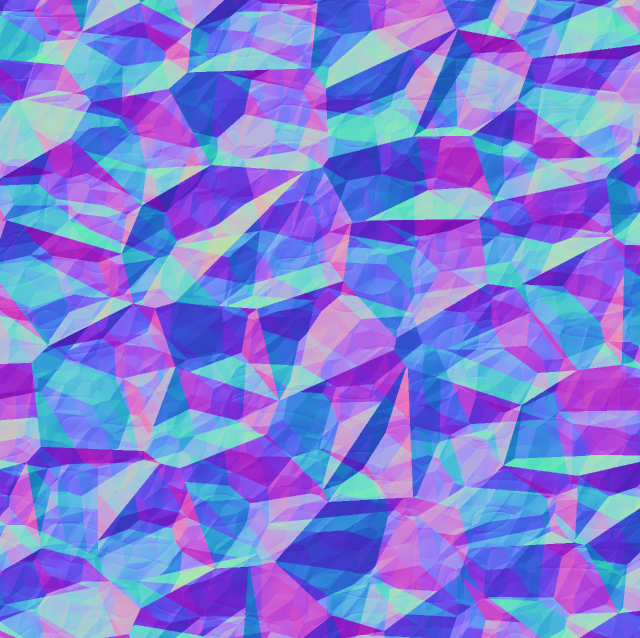
This texture map is drawn by a WebGL 1 fragment shader. Its source:

```glsl
precision highp float;
uniform vec2 u_resolution;

#define BIG_SCALE 6.2
#define MID_SCALE 8.5
#define SMALL_SCALE 19.0
#define BIG_SLOPE 0.88
#define MID_SLOPE 0.46
#define SMALL_SLOPE 0.17
#define CREASE_HEIGHT 0.0007
#define GRAIN_ANGLE 0.3
#define GRAIN_STRETCH vec2(0.88, 1.14)
#define TINT_GAIN 0.96
#define BLUE_BASE 0.47

vec2 hash2(vec2 p) {
  vec3 q = fract(vec3(p.xyx) * vec3(0.1031, 0.1030, 0.0973));
  q += dot(q, q.yzx + 33.33);
  return fract((q.xx + q.yz) * q.zy);
}

float noise(vec2 p) {
  vec2 i = floor(p), f = fract(p);
  f = f * f * (3.0 - 2.0 * f);
  float low = mix(hash2(i).x, hash2(i + vec2(1.0, 0.0)).x, f.x);
  float high = mix(hash2(i + vec2(0.0, 1.0)).x, hash2(i + 1.0).x, f.x);
  return mix(low, high, f.y);
}

vec2 cellSeed(vec2 id) {
  return id + 0.08 + 0.84 * hash2(id);
}

// Gradient of a field of convex polyhedral bumps, one per Voronoi cell
vec2 facetGradient(vec2 p) {
  vec2 cell = floor(p), homeId = cell, home = p;
  float nearest = 9.0;
  for (int y = -1; y <= 1; y++) {
    for (int x = -1; x <= 1; x++) {
      vec2 id = cell + vec2(float(x), float(y));
      vec2 seed = cellSeed(id);
      float d = dot(seed - p, seed - p);
      if (d < nearest) { nearest = d; homeId = id; home = seed; }
    }
  }

  float height = 9.0;
  vec2 gradient = vec2(0.0);
  // Sloping rims along the cell borders
  for (int y = -2; y <= 2; y++) {
    for (int x = -2; x <= 2; x++) {
      vec2 id = homeId + vec2(float(x), float(y));
      vec2 seed = cellSeed(id);
      vec2 span = seed - home;
      if (dot(span, span) > 0.0001) {
        vec2 outward = normalize(span);
        float steep = mix(0.6, 1.5, hash2(homeId * 3.0 + id * 5.0 + 71.0).x);
        float h = steep * dot(0.5 * (home + seed) - p, outward);
        if (h < height) { height = h; gradient = -steep * outward; }
      }
    }
  }
  // Tilted planes cutting the top
  for (int i = 0; i < 4; i++) {
    vec2 key = homeId * 7.0 + float(i) * 13.0 + 151.0;
    vec2 tilt = (hash2(key) - 0.5) * 1.7;
    float h = mix(0.2, 0.5, hash2(key + 37.0).x) + dot(tilt, p - home);
    if (h < height) { height = h; gradient = tilt; }
  }
  return gradient;
}

// Facets stretched along a rotated grain
vec2 layer(vec2 uv, float scale, float turn, vec2 offset) {
  float c = cos(turn), s = sin(turn);
  mat2 grain = mat2(c * GRAIN_STRETCH.x, -s * GRAIN_STRETCH.y,
                    s * GRAIN_STRETCH.x, c * GRAIN_STRETCH.y);
  return facetGradient(grain * uv * scale + offset) * grain;
}

// Fine ridges along noise contours, with soft undulation
float creaseHeight(vec2 uv) {
  vec2 bend = vec2(noise(uv * 9.0), noise(uv * 9.0 + 40.0)) * 1.6;
  float first = abs(noise(uv * vec2(17.0, 23.0) + bend + 20.0) - 0.5);
  float second = abs(noise(uv.yx * vec2(25.0, 18.0) - bend + 90.0) - 0.45);
  float ridges = exp(-first * 17.0) + exp(-second * 15.0);
  return CREASE_HEIGHT * (ridges + 5.0 * noise(uv * 32.0 + 60.0));
}

vec2 creaseGradient(vec2 uv) {
  vec2 e = vec2(0.0015, 0.0);
  float h = creaseHeight(uv);
  return vec2(creaseHeight(uv + e.xy) - h, creaseHeight(uv + e.yx) - h) / e.x;
}

vec3 normalColour(vec2 gradient) {
  vec3 n = normalize(vec3(-gradient.x, gradient.y, 1.0));
  return vec3(0.5 + 0.5 * TINT_GAIN * n.xy, BLUE_BASE + 0.5 * n.z);
}

void main() {
  vec2 creases = creaseGradient(gl_FragCoord.xy / u_resolution.y);
  vec3 colour = vec3(0.0);
  // Four samples per pixel smooth the facet edges
  for (int i = 0; i < 4; i++) {
    vec2 jitter = vec2(mod(float(i), 2.0), floor(float(i) * 0.5)) - 0.5;
    vec2 uv = (gl_FragCoord.xy + jitter * 0.6) / u_resolution.y;
    vec2 gradient = BIG_SLOPE * layer(uv, BIG_SCALE, GRAIN_ANGLE, vec2(11.0, 23.0));
    gradient -= MID_SLOPE * layer(uv, MID_SCALE, GRAIN_ANGLE - 0.5, vec2(57.0, 31.0));
    gradient += SMALL_SLOPE * layer(uv, SMALL_SCALE, GRAIN_ANGLE + 0.6, vec2(83.0, 67.0));
    colour += normalColour(gradient + creases);
  }
  gl_FragColor = vec4(clamp(colour * 0.25, 0.0, 1.0), 1.0);
}
```
